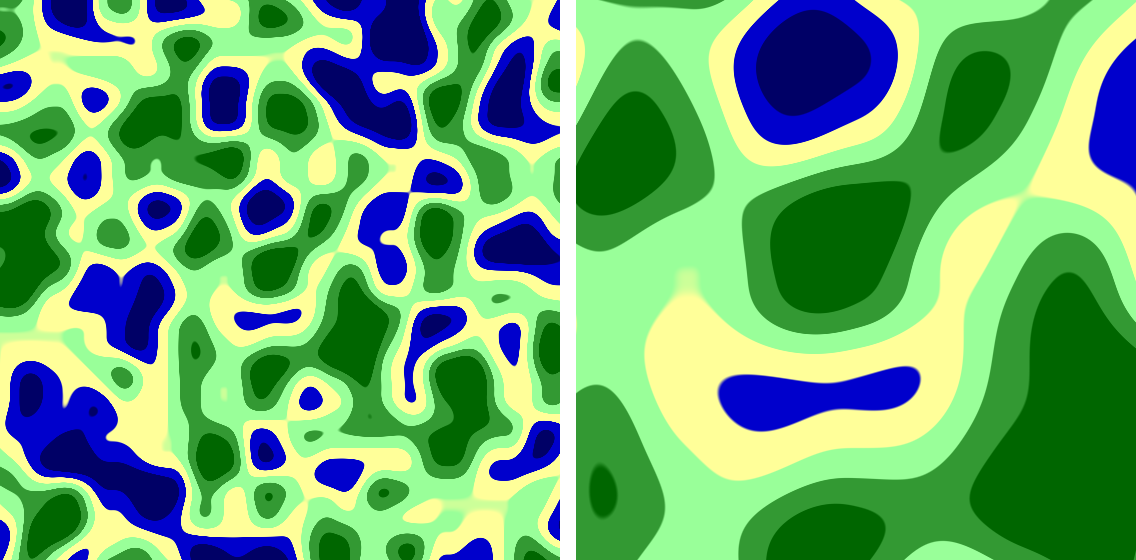
Left: the whole. Right: its middle third, enlarged.
Give the GLSL for this texture, as a three.js fragment shader.

```glsl
varying vec2 vUv;

float hash(vec3 p) {
  p = fract(p * 0.1031);
  p += dot(p, p.zyx + 31.32);
  return fract((p.x + p.y) * p.z);
}

// One of the twelve directions from a cube's centre to its edges
vec3 edgeGradient(vec3 corner) {
  float pick = floor(hash(corner + 17.0) * 12.0);
  float a = mod(pick, 2.0) * 2.0 - 1.0;
  float b = mod(floor(pick / 2.0), 2.0) * 2.0 - 1.0;
  if (pick < 4.0) return vec3(0.0, a, b);
  if (pick < 8.0) return vec3(a, 0.0, b);
  return vec3(a, b, 0.0);
}

// Gradient noise, summed over the eight corners of the cell
float gradientNoise(vec3 p) {
  vec3 cell = floor(p);
  vec3 f = p - cell;
  vec3 fade = f * f * f * (f * (f * 6.0 - 15.0) + 10.0);
  float sum = 0.0;
  for (int i = 0; i < 8; i++) {
    float n = float(i);
    vec3 corner = mod(floor(vec3(n, n / 2.0, n / 4.0)), 2.0);
    vec3 weight = mix(1.0 - fade, fade, corner);
    sum += weight.x * weight.y * weight.z * dot(edgeGradient(cell + corner), f - corner);
  }
  return sum;
}

// Softened step between two height bands
float above(float level, float height) {
  return smoothstep(level - 0.005, level + 0.005, height);
}

void main() {
  // Flat slice halfway through a layer of cells
  float height = gradientNoise(vec3(vUv * 10.0, 0.5));

  // Map tints from deep water up to high forest
  vec3 color = vec3(0.0, 0.0, 0.4);
  color = mix(color, vec3(0.0, 0.0, 0.8), above(-0.4, height));
  color = mix(color, vec3(1.0, 1.0, 0.6), above(-0.2, height));
  color = mix(color, vec3(0.6, 1.0, 0.6), above(0.0, height));
  color = mix(color, vec3(0.2, 0.6, 0.2), above(0.2, height));
  color = mix(color, vec3(0.0, 0.4, 0.0), above(0.4, height));

  gl_FragColor = vec4(color, 1.0);
}
```
